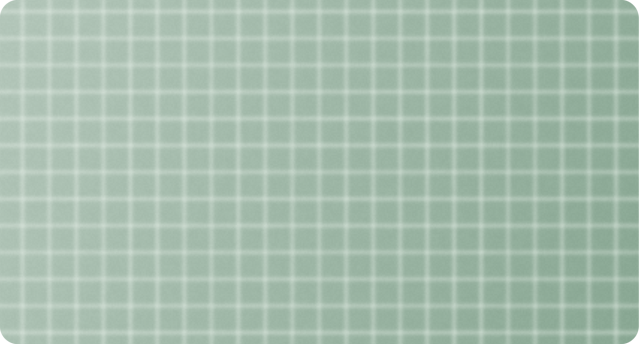
This pattern is drawn by a Shadertoy shader. Its source:

```glsl
// A sage green rounded panel crossed by a grid of soft pale lines.
// A diagonal gradient sets the base, Gaussian bands repeated with fract make
// the grid, and sine-free value noise adds fine grain and uneven line strength.

float hash(vec2 p) {
    vec3 q = fract(p.xyx * 0.1031);
    q += dot(q, q.yzx + 33.33);
    return fract((q.x + q.y) * q.z);
}

float valueNoise(vec2 p) {
    vec2 cell = floor(p);
    vec2 f = fract(p);
    f = f * f * (3.0 - 2.0 * f);
    float low = mix(hash(cell), hash(cell + vec2(1.0, 0.0)), f.x);
    float high = mix(hash(cell + vec2(0.0, 1.0)), hash(cell + vec2(1.0)), f.x);
    return mix(low, high, f.y);
}

float roundedBox(vec2 p, vec2 halfSize, float radius) {
    vec2 d = abs(p) - halfSize + radius;
    return length(max(d, 0.0)) + min(max(d.x, d.y), 0.0) - radius;
}

void mainImage(out vec4 fragColor, in vec2 fragCoord) {
    vec2 uv = fragCoord / iResolution.xy;
    uv.y = 1.0 - uv.y; // measured downward from the top edge
    float aspect = iResolution.x / iResolution.y;
    vec2 p = vec2(uv.x * aspect, uv.y);

    // Base: light at the upper left, deeper toward the lower right
    float shade = clamp(0.82 * uv.x + 0.18 * uv.y, 0.0, 1.0);
    vec3 color = mix(vec3(0.70, 0.775, 0.725), vec3(0.535, 0.655, 0.575), shade);

    // Grid: 23 vertical and 13 horizontal lines, each a soft band
    vec2 grid = uv * vec2(23.72, 12.86) - vec2(0.834, 0.433);
    vec2 offset = fract(grid + 0.5) - 0.5;
    vec2 band = exp(-offset * offset / (2.0 * 0.08 * 0.08));

    // Slight variation in strength from line to line and along each line
    vec2 lineId = floor(grid + 0.5) + 40.0;
    vec2 strength = 0.25 + 0.04 * (vec2(hash(vec2(lineId.x, 3.0)),
                                        hash(vec2(lineId.y, 17.0))) - 0.5);
    strength *= 0.95 + 0.1 * valueNoise(p * 14.0);
    vec2 cover = band * strength;
    color = mix(color, vec3(0.97, 0.99, 0.97), 1.0 - (1.0 - cover.x) * (1.0 - cover.y));

    // Fine grain with a fainter, broader mottle
    color += 0.018 * (valueNoise(p * 230.0) - 0.5);
    color += 0.008 * (valueNoise(p * 45.0 + 9.0) - 0.5);

    // Rounded panel on white, with a hairline gap on the right
    vec2 panel = vec2(aspect - 0.004, 1.0);
    float edge = roundedBox(p - 0.5 * panel, 0.5 * panel, 0.053);
    float pixel = 1.0 / iResolution.y;
    color = mix(color, vec3(1.0), smoothstep(-0.5 * pixel, pixel, edge));

    fragColor = vec4(color, 1.0);
}
```
